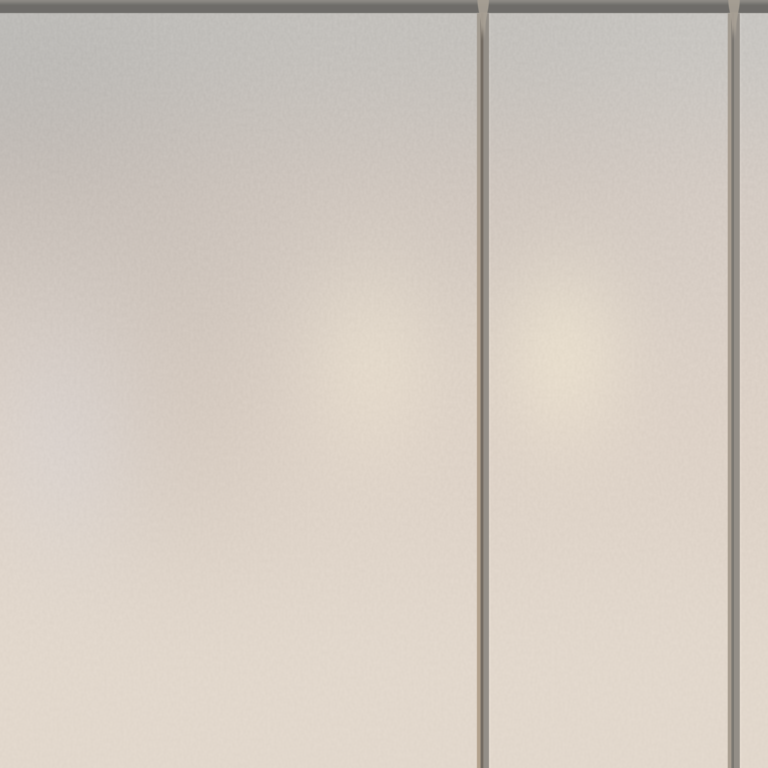
Write a WebGL 2 fragment shader that draws this texture.

```glsl
#version 300 es
precision highp float;

uniform vec2 u_resolution;
out vec4 fragColor;

vec2 hashGradient(vec2 cell) {
    vec3 h = fract(vec3(cell.xyx) * vec3(0.1031, 0.103, 0.0973));
    h += dot(h, h.yzx + 33.33);
    float angle = 6.2832 * fract((h.x + h.y) * h.z);
    return vec2(cos(angle), sin(angle));
}

float gradientNoise(vec2 p) {
    vec2 cell = floor(p), f = fract(p);
    vec2 blend = f * f * f * (f * (f * 6.0 - 15.0) + 10.0);
    float a = dot(hashGradient(cell), f);
    float b = dot(hashGradient(cell + vec2(1, 0)), f - vec2(1, 0));
    float c = dot(hashGradient(cell + vec2(0, 1)), f - vec2(0, 1));
    float d = dot(hashGradient(cell + vec2(1, 1)), f - vec2(1, 1));
    return mix(mix(a, b, blend.x), mix(c, d, blend.x), blend.y);
}

float glow(vec2 uv, vec2 center, vec2 radius) {
    vec2 q = (uv - center) / radius;
    return exp(-dot(q, q));
}

// Soft-edged interval from lo to hi
float band(float x, float lo, float hi, float soft) {
    return smoothstep(lo - soft, lo + soft, x) * (1.0 - smoothstep(hi - soft, hi + soft, x));
}

vec3 wallColor(vec2 uv) {
    // Vertical falloff from the warm base to the grey top
    vec3 color = mix(vec3(0.885, 0.845, 0.8), vec3(0.862, 0.817, 0.775), smoothstep(0.1, 0.5, uv.y));
    color = mix(color, vec3(0.81, 0.775, 0.745), smoothstep(0.4, 0.83, uv.y));
    color = mix(color, vec3(0.765, 0.755, 0.738), smoothstep(0.72, 0.99, uv.y));

    // Broad shading and cool light at the left
    color -= vec3(0.04, 0.034, 0.028) * glow(uv, vec2(0.0, 0.82), vec2(0.3, 0.22));
    color -= vec3(0.022, 0.021, 0.02) * glow(uv, vec2(0.24, 0.48), vec2(0.13, 0.22));
    color += vec3(-0.005, 0.008, 0.028) * glow(uv, vec2(0.08, 0.43), vec2(0.11, 0.16));
    color += vec3(0.018, 0.019, 0.02) * smoothstep(0.62, 1.0, uv.x) * smoothstep(0.3, 0.8, uv.y);

    // Warm twin lamps
    color += vec3(0.04, 0.042, 0.025) * glow(uv, vec2(0.485, 0.54), vec2(0.095, 0.13));
    color += vec3(0.052, 0.055, 0.03) * glow(uv, vec2(0.732, 0.545), vec2(0.085, 0.12));
    return color;
}

void main() {
    vec2 uv = gl_FragCoord.xy / u_resolution;
    float soft = max(0.0012, 0.75 / u_resolution.x);
    vec3 color = wallColor(uv);

    // Woven grain
    float grain = gradientNoise(uv * vec2(230.0, 150.0)) + 0.7 * gradientNoise(uv * 310.0 + 41.0);
    color += 0.014 * grain * mix(0.7, 1.2, uv.y);

    // Head rail with a dark underside
    float rail = smoothstep(0.983 - soft, 0.983 + soft, uv.y);
    vec3 railColor = mix(vec3(0.43, 0.425, 0.41), vec3(0.55, 0.54, 0.52), smoothstep(0.992, 1.0, uv.y));
    color = mix(color, railColor, rail);

    // Vertical joints: tan lip, dark recess, grey return, pale rim
    for (int i = 0; i < 2; i++) {
        float joint = float(i);
        float x = uv.x - mix(0.6292, 0.9558, joint);
        float below = 1.0 - rail;
        vec3 lip = mix(vec3(0.7, 0.63, 0.55), vec3(0.64, 0.61, 0.57), max(joint * 0.7, smoothstep(0.5, 1.0, uv.y)));
        vec3 recess = mix(vec3(0.45, 0.42, 0.385), vec3(0.48, 0.465, 0.445), joint);
        color = mix(color, lip, below * band(x, -0.0082, 0.0, soft));
        color = mix(color, recess, below * band(x, -0.0035, 0.001, soft));
        color = mix(color, vec3(0.575, 0.555, 0.53), below * band(x, 0.0005, 0.0075, soft));
        color += 0.025 * below * band(x, 0.0075, 0.0095, soft);

        // Tapered bracket at the rail
        float halfWidth = mix(0.003, 0.0075, smoothstep(0.965, 1.0, uv.y));
        float bracket = band(x, -halfWidth, halfWidth, soft) * smoothstep(0.945, 0.97, uv.y);
        color = mix(color, vec3(0.66, 0.63, 0.585), 0.9 * bracket);
    }

    fragColor = vec4(color, 1.0);
}
```
